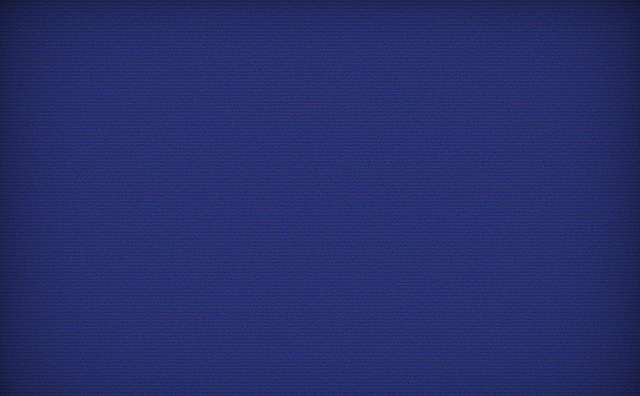
Give the GLSL for this texture, as a Shadertoy shader.

```glsl
const float PI = 3.14159265;
const float ROWS = 118.5;              // ribs from top to bottom
const vec3 RIB_COLOR = vec3(0.163, 0.231, 0.447);
const vec3 GAP_COLOR = vec3(0.166, 0.159, 0.455);
const float GRAIN_SCALE = 231.0;       // grain cells per canvas height
const vec3 GRAIN_AMOUNT = vec3(0.04, 0.07, 0.10);
const float GRAIN_TURN = 0.6;          // radians, keeps cells off the sample grid
const float SIDE_SHADE = 0.27;
const float TOP_SHADE = 0.20;
const float BOTTOM_SHADE = 0.06;
const float EDGE_WIDTH = 0.05;
const float CORNER_SHADE = 0.16;

vec2 gradientAt(vec2 cell) {
    vec3 h = fract(vec3(cell.xyx) * vec3(0.1031, 0.1030, 0.0973));
    h += dot(h, h.yzx + 33.33);
    float angle = 2.0 * PI * fract((h.x + h.y) * h.z);
    return vec2(cos(angle), sin(angle));
}

float gradientNoise(vec2 p) {
    vec2 cell = floor(p);
    vec2 f = p - cell;
    vec2 u = f * f * f * (f * (f * 6.0 - 15.0) + 10.0);
    float a = dot(gradientAt(cell), f);
    float b = dot(gradientAt(cell + vec2(1, 0)), f - vec2(1, 0));
    float c = dot(gradientAt(cell + vec2(0, 1)), f - vec2(0, 1));
    float d = dot(gradientAt(cell + vec2(1, 1)), f - vec2(1, 1));
    return mix(mix(a, b, u.x), mix(c, d, u.x), u.y);
}

// Two shifted layers fill each other's flat spots
float grain(vec2 p, float seed) {
    return gradientNoise(p + seed) + 0.7 * gradientNoise(p * 1.31 + seed * 2.7);
}

// Cosine ribs averaged over the height of one sample
float ribProfile(float row, float footprint) {
    float x = PI * max(footprint, 0.0001);
    float contrast = footprint < 1.0 ? sin(x) / x : 0.0;
    return 0.5 + 0.5 * contrast * cos(2.0 * PI * row);
}

float edgeShade(vec2 uv) {
    float side = exp(-min(uv.x, 1.0 - uv.x) / EDGE_WIDTH);
    float top = exp(-(1.0 - uv.y) / EDGE_WIDTH);
    float bottom = exp(-uv.y / EDGE_WIDTH);
    vec2 q = 2.0 * uv - 1.0;
    float corner = dot(q, q) * 0.5;
    return (1.0 - SIDE_SHADE * side) * (1.0 - TOP_SHADE * top)
         * (1.0 - BOTTOM_SHADE * bottom) * (1.0 - CORNER_SHADE * corner * corner);
}

void mainImage(out vec4 fragColor, in vec2 fragCoord) {
    vec2 uv = fragCoord / iResolution.xy;
    vec2 p = fragCoord / iResolution.y;

    // Horizontal ribs
    float rib = ribProfile((1.0 - uv.y) * ROWS, ROWS / iResolution.y);
    vec3 color = mix(GAP_COLOR, RIB_COLOR, rib);

    // Fine grain, independent in each channel
    float c = cos(GRAIN_TURN), s = sin(GRAIN_TURN);
    vec2 g = mat2(c, s, -s, c) * p * GRAIN_SCALE;
    vec3 speckle = vec3(grain(g, 19.7), grain(g, 83.1), grain(g, 151.4));
    color += GRAIN_AMOUNT * speckle;

    fragColor = vec4(color * edgeShade(uv), 1.0);
}
```
